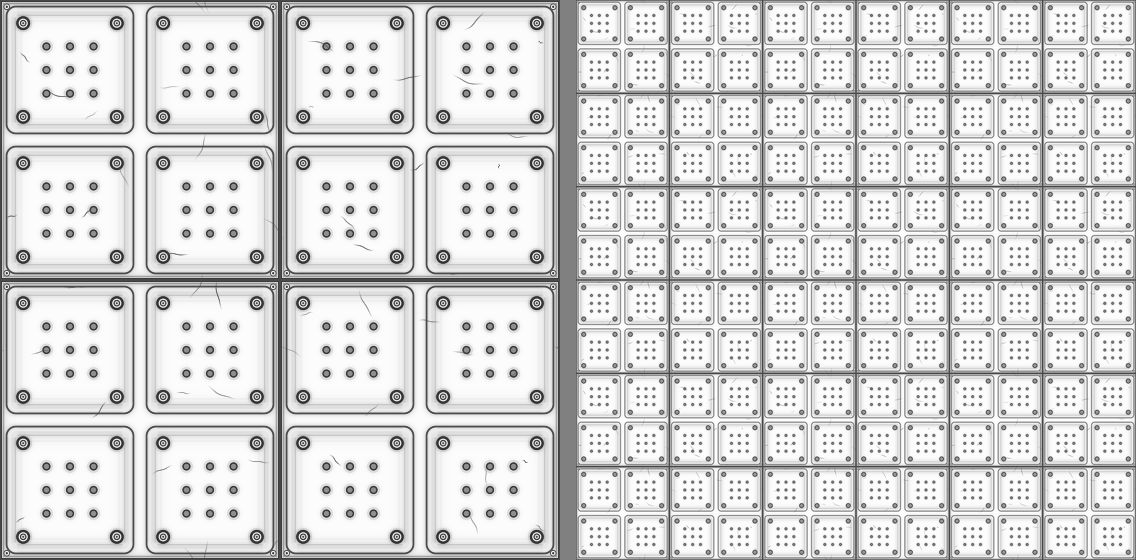
Left, the tile; right, the same tile 3 across and 3 down.
A three.js fragment shader for this texture map:

```glsl
varying vec2 vUv;

const float CANVAS = 768.0;   // design units across the canvas
const float PLATE = 384.0;    // large plate, two each way
const float CELL = 192.0;     // raised panel, four each way
const float WEAR_GRID = 8.0;  // scratch cells each way

float hash(vec2 cell, float seed) {
  return fract(sin(dot(cell, vec2(27.17, 61.73)) + seed * 13.37) * 4375.85);
}

float roundedBox(vec2 p, float halfSize, float radius) {
  vec2 q = abs(p) - halfSize + radius;
  return length(max(q, 0.0)) + min(max(q.x, q.y), 0.0) - radius;
}

// Soft stripe centred on a distance value
float band(float d, float centre, float halfWidth) {
  return 1.0 - smoothstep(halfWidth - 0.8, halfWidth + 0.8, abs(d - centre));
}

float disc(float d, float radius) {
  return 1.0 - smoothstep(radius - 0.8, radius + 0.8, d);
}

float glow(float d, float reach) {
  return exp(-max(d, 0.0) / reach);
}

float hexDistance(vec2 p) {
  p = abs(p);
  return max(p.x, p.x * 0.5 + p.y * 0.866);
}

// Grooved joint between the large plates
float seam(float shade, float d) {
  shade *= 1.0 - 0.32 * glow(d, 5.0);
  shade = mix(shade, 0.58, 0.8 * band(d, 5.0, 0.9));
  shade = mix(shade, 0.24, band(d, 1.4, 1.4));
  return mix(shade, 0.38, 0.7 * disc(d, 0.6));
}

// Raised panel: outline, bevel and recessed face
float panel(float shade, vec2 p) {
  float d = roundedBox(p, 87.0, 13.0);
  vec2 a = abs(p);
  float face = max(a.x, a.y) - 75.0;
  float inside = 1.0 - smoothstep(-1.0, 1.0, d);
  float bevel = 0.95 - 0.2 * glow(-d, 2.5) - 0.07 * band(d, -9.0, 2.5);
  float flat_ = 0.99 - 0.11 * glow(-face, 6.0);
  float surface = mix(flat_, bevel, smoothstep(-0.8, 0.8, face));
  float corner = smoothstep(70.0, 74.0, min(a.x, a.y));
  surface = mix(surface, 0.93, 0.6 * corner);
  surface -= 0.13 * band(face, 0.0, 0.8) * (1.0 - corner);
  surface -= 0.04 * band(face, -8.0, 0.8);
  shade = mix(shade * (1.0 - 0.24 * glow(d, 2.6)), surface, inside);
  return mix(shade, 0.29, band(d, 0.0, 1.2));
}

// Corner bolt with a hexagonal socket
float bolt(float shade, vec2 p) {
  float r = length(p);
  shade *= 1.0 - 0.22 * glow(r - 9.5, 2.0);
  shade = mix(shade, 0.8, 0.6 * band(r, 11.5, 0.8));
  shade = mix(shade, 0.2, disc(r, 9.6));
  shade = mix(shade, 0.92, band(r, 5.4, 0.9));
  shade = mix(shade, 0.24, disc(r, 4.0));
  shade = mix(shade, 0.85, disc(hexDistance(p), 2.8));
  return mix(shade, 0.25, disc(r, 1.2));
}

float hole(float shade, float r) {
  shade *= 1.0 - 0.25 * glow(r - 5.0, 2.2);
  shade = mix(shade, 0.76, 0.5 * band(r, 8.0, 0.7));
  shade = mix(shade, 0.56, disc(r, 5.0));
  return mix(shade, 0.22, band(r, 4.6, 1.0));
}

float rivet(float shade, float r) {
  shade = mix(shade, 0.93, disc(r, 4.0));
  shade = mix(shade, 0.32, band(r, 3.9, 0.7));
  return mix(shade, 0.22, disc(r, 1.5));
}

// Tapered, slightly bent hairline
float scratch(vec2 p, float reach, float bend) {
  float t = p.x / reach;
  float y = p.y + bend * (t * t - 0.4) + 0.7 * sin(t * 5.0 + bend);
  float taper = 1.0 - smoothstep(0.2, 1.0, abs(t));
  return taper * (1.0 - smoothstep(0.2, 1.4, abs(y)));
}

float scratches(vec2 p, float size) {
  float wear = 0.0;
  vec2 home = floor(p / size);
  for (int j = -1; j <= 1; j++) {
    for (int i = -1; i <= 1; i++) {
      vec2 cell = home + vec2(float(i), float(j));
      vec2 id = mod(cell, WEAR_GRID);
      vec2 spot = (cell + vec2(hash(id, 1.0), hash(id, 2.0))) * size;
      float angle = 6.2832 * hash(id, 3.0);
      float c = cos(angle), s = sin(angle);
      float reach = mix(4.0, 26.0, hash(id, 4.0));
      float bend = (hash(id, 5.0) - 0.5) * reach * 0.5;
      float present = step(hash(id, 6.0), 0.8) * mix(0.3, 0.8, hash(id, 7.0));
      wear = max(wear, present * scratch(mat2(c, -s, s, c) * (p - spot), reach, bend));
    }
  }
  return wear;
}

void main() {
  vec2 p = vUv * CANVAS;
  vec2 inCell = mod(p, CELL) - 0.5 * CELL;
  vec2 toEdge = 0.5 * PLATE - abs(mod(p, PLATE) - 0.5 * PLATE);

  float shade = seam(0.99, min(toEdge.x, toEdge.y));
  shade = panel(shade, inCell);
  shade = rivet(shade, length(toEdge - 9.3));
  shade = bolt(shade, abs(inCell) - 64.2);

  // Three by three holes in every panel
  vec2 nearest = clamp(floor(inCell / 32.3 + 0.5), -1.0, 1.0) * 32.3;
  shade = hole(shade, length(inCell - nearest));

  shade = mix(shade, 0.3, scratches(p, CANVAS / WEAR_GRID));
  gl_FragColor = vec4(vec3(shade), 1.0);
}
```
